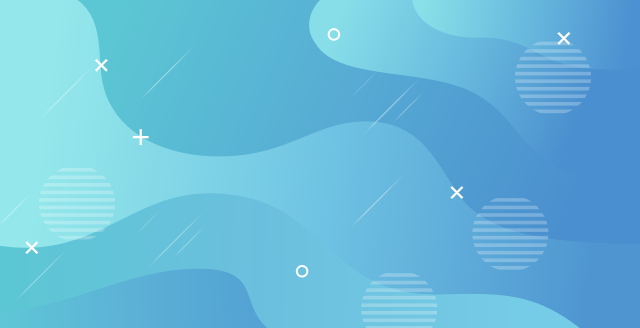
A Shadertoy shader for this background:

```glsl
const vec3 WHITE = vec3(1.0);

struct Path { vec2 pen; float dist; float side; };

Path moveTo(vec2 start) { return Path(start, 1e5, -1.0); }

// Adds a cubic curve; side turns positive for points above the path
void curveTo(inout Path path, vec2 p, vec2 c1, vec2 c2, vec2 end) {
    vec2 start = path.pen, a = start;
    for (int i = 1; i <= 20; i++) {
        float t = float(i) / 20.0, s = 1.0 - t;
        vec2 b = s*s*s*start + 3.0*s*s*t*c1 + 3.0*s*t*t*c2 + t*t*t*end;
        vec2 ab = b - a, ap = p - a;
        float h = clamp(dot(ap, ab) / dot(ab, ab), 0.0, 1.0);
        path.dist = min(path.dist, length(ap - h*ab));
        if ((a.x > p.x) != (b.x > p.x) && ap.y > ab.y * ap.x / ab.x)
            path.side = -path.side;
        a = b;
    }
    path.pen = end;
}

float above(Path path) { return -path.dist * path.side; }
float below(Path path) { return path.dist * path.side; }

float cover(float d, float aa) { return clamp(0.5 - d / aa, 0.0, 1.0); }

// Three colour gradient between two places
vec3 gradient(vec2 p, vec2 a, vec2 b, vec3 first, vec3 middle, vec3 last) {
    float t = 2.0 * clamp(dot(p - a, b - a) / dot(b - a, b - a), 0.0, 1.0);
    return mix(mix(first, middle, min(t, 1.0)), last, max(t - 1.0, 0.0));
}

// Disc cut into horizontal bars
float stripedDisc(vec2 q, float aa) {
    const float radius = 11.6, period = 2.3;
    float bar = abs(fract((q.y + radius) / period) - 0.5) * period - 0.55;
    return 0.25 * cover(length(q) - radius, aa) * cover(bar, aa);
}

float plusMark(vec2 q, float aa) {
    q = abs(q);
    return cover(max(max(q.x, q.y) - 2.4, min(q.x, q.y) - 0.34), aa);
}

float crossMark(vec2 q, float aa) {
    return plusMark(vec2(q.x + q.y, q.y - q.x) * 0.7071, aa);
}

float ringMark(vec2 q, float aa) {
    return cover(abs(length(q) - 1.6) - 0.3, aa);
}

// Thin diagonal line fading at both ends
float streak(vec2 q, float span, float strength, float aa) {
    float t = 0.5 * (q.x + q.y) / span;
    float fade = smoothstep(0.0, 0.3, t) * (1.0 - smoothstep(0.55, 1.0, t));
    return strength * fade * cover(abs(q.x - q.y) * 0.7071 - 0.14, aa);
}

void mainImage(out vec4 fragColor, in vec2 fragCoord) {
    // Canvas height is 100 units
    float aa = 100.0 / iResolution.y;
    vec2 p = fragCoord * aa;
    vec3 color = gradient(p, vec2(33, 90), vec2(173, 31),
        vec3(0.36, 0.78, 0.83), vec3(0.34, 0.67, 0.83), vec3(0.29, 0.56, 0.81));

    // Upper right blob
    Path blob = moveTo(vec2(100, 102));
    curveTo(blob, p, vec2(94.9, 98.7), vec2(92.3, 92.3), vec2(95.9, 87.2));
    curveTo(blob, p, vec2(102, 75.8), vec2(126.3, 79.1), vec2(141.6, 73));
    curveTo(blob, p, vec2(163.3, 64.3), vec2(154.3, 43.4), vec2(201.5, 43.4));
    vec3 blobColor = gradient(p, vec2(102, 92), vec2(176, 62),
        vec3(0.53, 0.87, 0.91), vec3(0.41, 0.73, 0.87), vec3(0.29, 0.56, 0.81));
    color = mix(color, blobColor, cover(above(blob), aa));

    // Corner blob
    Path corner = moveTo(vec2(125.5, 102));
    curveTo(corner, p, vec2(125.5, 93.6), vec2(133.9, 88.5), vec2(145.4, 88.5));
    curveTo(corner, p, vec2(163.3, 89.3), vec2(163.3, 78.8), vec2(185, 78.8));
    curveTo(corner, p, vec2(191, 78.8), vec2(196, 79.6), vec2(201.5, 81.6));
    vec3 cornerColor = gradient(p, vec2(128, 97), vec2(191, 87),
        vec3(0.54, 0.88, 0.91), vec3(0.41, 0.73, 0.87), vec3(0.30, 0.57, 0.82));
    color = mix(color, cornerColor, cover(above(corner), aa));

    // Wide pale wave
    Path pale = moveTo(vec2(-7.7, 106.4));
    curveTo(pale, p, vec2(33.2, 106.4), vec2(29.3, 92.3), vec2(30.9, 77));
    curveTo(pale, p, vec2(32.7, 61.7), vec2(47.2, 52.3), vec2(66.8, 52.3));
    curveTo(pale, p, vec2(88, 52.3), vec2(95.7, 63), vec2(111.7, 63));
    curveTo(pale, p, vec2(127.6, 63), vec2(132.7, 51.5), vec2(139.3, 41.3));
    curveTo(pale, p, vec2(148, 28.6), vec2(165.8, 25.5), vec2(201.5, 25.5));
    vec3 paleColor = gradient(p, vec2(10, 39), vec2(179, 16),
        vec3(0.58, 0.91, 0.92), vec3(0.44, 0.77, 0.89), vec3(0.31, 0.59, 0.82));
    color = mix(color, paleColor, cover(below(pale), aa));

    // Lower wave
    Path lower = moveTo(vec2(-5.1, 26));
    curveTo(lower, p, vec2(28, 18.4), vec2(38.3, 41.1), vec2(63.8, 41.1));
    curveTo(lower, p, vec2(99.5, 41.1), vec2(98.2, 10.2), vec2(132.7, 10.2));
    curveTo(lower, p, vec2(153, 10.7), vec2(163.3, 11.2), vec2(178.6, -1.5));
    curveTo(lower, p, vec2(186, -8), vec2(194, -8), vec2(201.5, -8));
    vec3 lowerColor = gradient(p, vec2(0, 8), vec2(158, 5),
        vec3(0.36, 0.78, 0.83), vec3(0.42, 0.75, 0.87), vec3(0.46, 0.80, 0.90));
    color = mix(color, lowerColor, cover(below(lower), aa));

    // Bottom hill
    Path hill = moveTo(vec2(-5.1, 4.3));
    curveTo(hill, p, vec2(20.4, 5.1), vec2(38.3, 18.1), vec2(60.5, 18.1));
    curveTo(hill, p, vec2(81.6, 18.1), vec2(71.4, 5.6), vec2(84.2, -2));
    curveTo(hill, p, vec2(100, -8), vec2(150, -8), vec2(201.5, -8));
    vec3 hillColor = gradient(p, vec2(0, 1), vec2(76, 6),
        vec3(0.37, 0.78, 0.84), vec3(0.36, 0.70, 0.84), vec3(0.33, 0.64, 0.83));
    color = mix(color, hillColor, cover(below(hill), aa));

    // Translucent discs and streaks
    float veil = stripedDisc(p - vec2(23.5, 38), aa) + stripedDisc(p - vec2(168.6, 76.5), aa)
        + stripedDisc(p - vec2(155.6, 28.8), aa) + stripedDisc(p - vec2(121.7, 5.9), aa);
    veil += streak(p - vec2(11.5, 63), 18.6, 0.4, aa) + streak(p - vec2(42.1, 68.9), 18.0, 0.45, aa)
        + streak(p - vec2(106.6, 69.9), 9.4, 0.2, aa) + streak(p - vec2(110.5, 58.7), 18.0, 0.5, aa)
        + streak(p - vec2(119.4, 62.2), 10.4, 0.35, aa) + streak(p - vec2(106.4, 30.1), 17.5, 0.5, aa)
        + streak(p - vec2(-1, 30.6), 11.0, 0.45, aa) + streak(p - vec2(4.1, 7.7), 17.7, 0.4, aa)
        + streak(p - vec2(41.6, 28.6), 7.7, 0.2, aa) + streak(p - vec2(44.6, 17.9), 18.1, 0.45, aa)
        + streak(p - vec2(52.3, 20.9), 11.0, 0.3, aa);
    color = mix(color, WHITE, min(veil, 1.0));

    // Small solid marks
    float marks = crossMark(p - vec2(30.9, 80.1), aa) + crossMark(p - vec2(171.9, 88.3), aa)
        + crossMark(p - vec2(139.3, 41.3), aa) + crossMark(p - vec2(9.7, 24.5), aa)
        + plusMark(p - vec2(42.9, 58.2), aa)
        + ringMark(p - vec2(101.8, 89.5), aa) + ringMark(p - vec2(92.1, 17.3), aa);
    fragColor = vec4(mix(color, WHITE, min(marks, 1.0)), 1.0);
}
```
